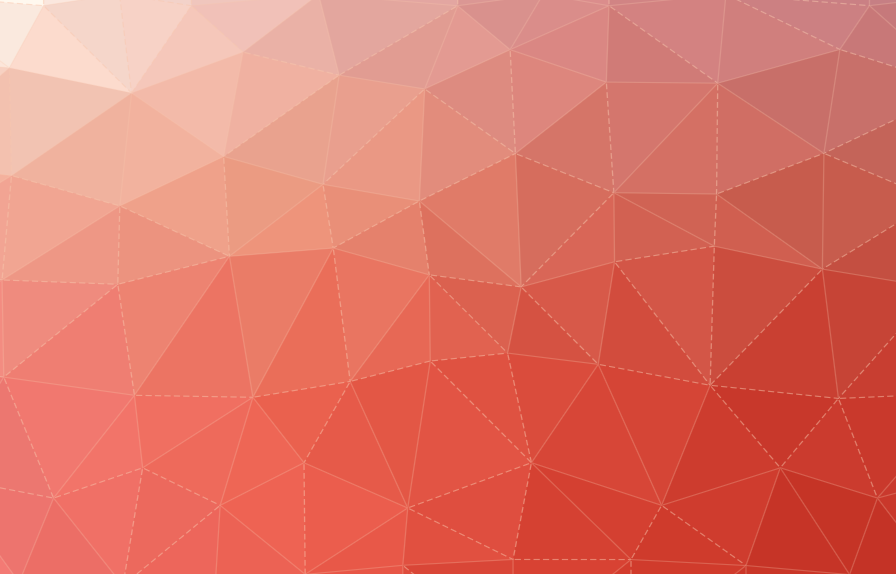
Reproduce this background procedurally as a Shadertoy shader.

```glsl
const vec2 GRID = vec2(8.63, 6.0);
const vec3 SEAM_COLOR = vec3(0.97, 0.78, 0.68);
const float SEAM_HALF_WIDTH = 0.006;

// Per-row waves that bend the lattice: amplitude, frequency, crest, mean
const vec4 SWAY[7] = vec4[7](
    vec4(0.29, 1.5, 0.0, 0.13), vec4(0.25, 0.785, 2.0, 0.09),
    vec4(0.13, 0.6, 1.5, 0.03), vec4(0.17, 0.7, 2.5, 0.05),
    vec4(0.34, 0.8, 2.2, 0.10), vec4(0.31, 0.85, 7.2, 0.21),
    vec4(0.16, 0.9, 0.5, 0.04));
const vec4 HEAVE[7] = vec4[7](
    vec4(0.06, 3.1, 4.0, 0.0), vec4(0.24, 2.2, 0.8, -0.245),
    vec4(0.29, 2.2, 0.8, -0.11), vec4(0.22, 1.5, 0.6, -0.21),
    vec4(0.24, 0.95, 1.6, -0.07), vec4(0.24, 2.9, 4.0, 0.07),
    vec4(0.14, 0.7, 1.0, -0.02));

float hash(vec2 p) {
    return fract(sin(dot(p, vec2(127.1, 311.7))) * 4375.85);
}

float wave(vec4 w, float x) {
    return w.w + w.x * cos(w.y * (x - w.z));
}

vec2 latticePoint(vec2 id) {
    int row = clamp(int(id.y), 0, 6);
    return id + vec2(wave(SWAY[row], id.x), wave(HEAVE[row], id.x));
}

// Blend four evenly spaced colours from left to right
vec3 ramp(vec3 a, vec3 b, vec3 c, vec3 d, float x) {
    float t = clamp(x, 0.0, 1.0) * 3.0;
    vec3 color = mix(a, b, clamp(t, 0.0, 1.0));
    color = mix(color, c, clamp(t - 1.0, 0.0, 1.0));
    return mix(color, d, clamp(t - 2.0, 0.0, 1.0));
}

// Colour field, with y running from top to bottom
vec3 palette(vec2 uv) {
    vec3 top = ramp(vec3(1.0, 0.96, 0.92), vec3(0.92, 0.72, 0.69),
                    vec3(0.84, 0.53, 0.53), vec3(0.78, 0.50, 0.52), uv.x);
    vec3 upper = ramp(vec3(0.95, 0.69, 0.61), vec3(0.93, 0.62, 0.52),
                      vec3(0.84, 0.43, 0.37), vec3(0.77, 0.36, 0.30), uv.x);
    vec3 lower = ramp(vec3(0.94, 0.49, 0.46), vec3(0.92, 0.385, 0.31),
                      vec3(0.83, 0.27, 0.21), vec3(0.78, 0.22, 0.17), uv.x);
    vec3 bottom = ramp(vec3(0.94, 0.46, 0.44), vec3(0.92, 0.36, 0.30),
                       vec3(0.83, 0.24, 0.18), vec3(0.77, 0.20, 0.15), uv.x);
    return ramp(top, upper, lower, bottom, uv.y);
}

float cross2(vec2 a, vec2 b) {
    return a.x * b.y - a.y * b.x;
}

float edgeSide(vec2 p, vec2 a, vec2 b) {
    return cross2(normalize(b - a), p - a);
}

// Flat facet: premultiplied colour and soft coverage
vec4 facet(vec2 p, vec2 a, vec2 b, vec2 c, float pixel) {
    float facing = sign(cross2(b - a, c - a));
    float inside = min(facing * edgeSide(p, a, b),
                       min(facing * edgeSide(p, b, c), facing * edgeSide(p, c, a)));
    float cover = clamp(inside / pixel + 0.5, 0.0, 1.0);
    vec2 center = (a + b + c) / 3.0;
    vec3 color = palette(center / GRID) + 0.03 * (hash(center) - 0.5);
    return vec4(color, 1.0) * cover;
}

// Fine seam, solid or dashed depending on its position
float seam(vec2 p, vec2 a, vec2 b, float pixel) {
    vec2 along = b - a;
    float t = clamp(dot(p - a, along) / dot(along, along), 0.0, 1.0);
    float line = clamp((SEAM_HALF_WIDTH - length(p - a - along * t)) / pixel + 0.5, 0.0, 1.0);
    float kind = hash(a + b);
    float beat = abs(fract(t * length(along) * 11.0) - 0.5);
    float dash = 1.0 - smoothstep(0.26, 0.4, beat);
    return line * mix(0.28, 0.5 * dash, step(0.55, kind));
}

void mainImage(out vec4 fragColor, in vec2 fragCoord) {
    vec2 uv = fragCoord / iResolution.xy;
    vec2 p = vec2(uv.x, 1.0 - uv.y) * GRID;
    float pixel = GRID.y / iResolution.y;
    vec4 facets = vec4(0.0);
    float seams = 0.0;

    // Nearby cells, each split along its shorter diagonal
    for (int j = -1; j <= 1; j++) {
        for (int i = -1; i <= 1; i++) {
            vec2 id = floor(p) + vec2(i, j);
            vec2 a = latticePoint(id);
            vec2 b = latticePoint(id + vec2(1, 0));
            vec2 c = latticePoint(id + vec2(1, 1));
            vec2 d = latticePoint(id + vec2(0, 1));
            seams = max(seams, max(seam(p, a, b, pixel), seam(p, a, d, pixel)));
            if (distance(a, c) < distance(b, d)) {
                facets += facet(p, a, b, c, pixel) + facet(p, a, c, d, pixel);
                seams = max(seams, seam(p, a, c, pixel));
            } else {
                facets += facet(p, a, b, d, pixel) + facet(p, b, c, d, pixel);
                seams = max(seams, seam(p, b, d, pixel));
            }
        }
    }

    vec3 color = facets.rgb / max(facets.a, 0.0001);
    fragColor = vec4(mix(color, SEAM_COLOR, seams), 1.0);
}
```
